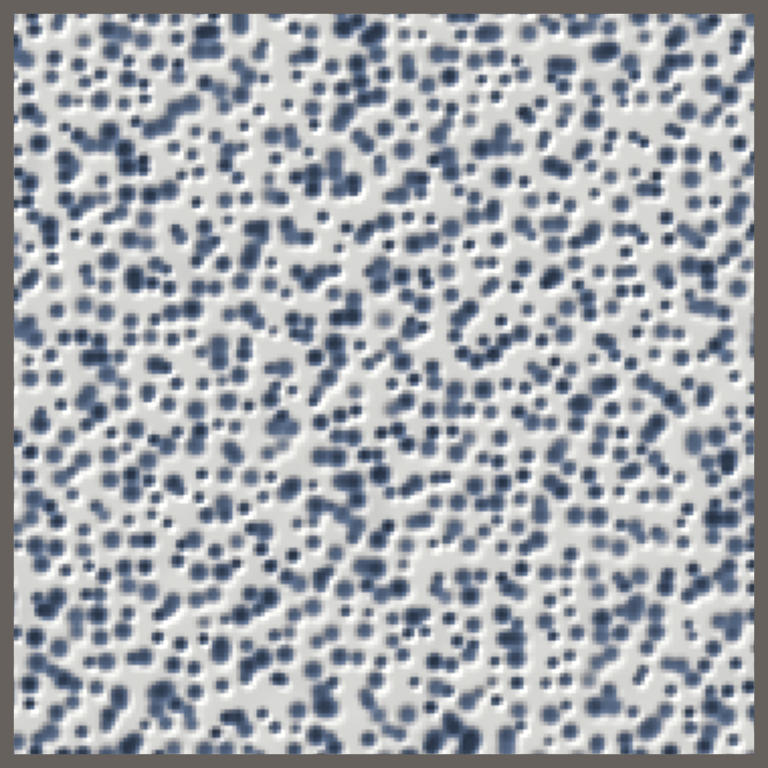
Give the GLSL for this texture, as a three.js fragment shader.

```glsl
varying vec2 vUv;

vec2 hash2(vec2 p) {
  vec3 q = fract(vec3(p.xyx) * vec3(0.1031, 0.1030, 0.0973));
  q += dot(q, q.yzx + 33.33);
  return fract((q.xx + q.yz) * q.zy);
}

float cornerSlope(vec2 cell, vec2 corner, vec2 f) {
  float angle = 6.2832 * hash2(cell + corner + 71.0).x;
  return dot(vec2(cos(angle), sin(angle)), f - corner);
}

float gradientNoise(vec2 p) {
  vec2 cell = floor(p);
  vec2 f = fract(p);
  vec2 u = f * f * f * (f * (f * 6.0 - 15.0) + 10.0);
  float low = mix(cornerSlope(cell, vec2(0.0), f), cornerSlope(cell, vec2(1.0, 0.0), f), u.x);
  float high = mix(cornerSlope(cell, vec2(0.0, 1.0), f), cornerSlope(cell, vec2(1.0), f), u.x);
  return mix(low, high, u.y);
}

// Depth of scattered round pits that merge where they overlap
float pitDepth(vec2 p) {
  vec2 cell = floor(p);
  float solid = 1.0;
  for (int y = -1; y <= 1; y++) {
    for (int x = -1; x <= 1; x++) {
      vec2 id = cell + vec2(float(x), float(y));
      vec2 center = id + 0.1 + 0.8 * hash2(id);
      vec2 size = hash2(id + 37.0);
      float radius = mix(0.4, 0.76, size.x);
      float depth = mix(0.65, 1.0, size.y);
      solid *= 1.0 - depth * (1.0 - smoothstep(0.12 * radius, radius, distance(p, center)));
    }
  }
  return 1.0 - solid + 0.3 * gradientNoise(p * 0.4 + 5.0);
}

// Pale ground, blue pit floors and relief lit from the upper left
vec3 surfaceColor(vec2 uv) {
  vec2 p = uv * 33.0 + 20.0;
  float depth = pitDepth(p);
  float slope = pitDepth(p + vec2(-0.15, 0.2)) - depth;
  vec3 color = mix(vec3(0.84, 0.84, 0.83), vec3(0.69, 0.69, 0.70), smoothstep(0.05, 0.4, depth));
  color = mix(color, vec3(0.34, 0.41, 0.52), smoothstep(0.32, 0.68, depth));
  color = mix(color, vec3(0.18, 0.23, 0.31), smoothstep(0.68, 1.05, depth));
  return color * (1.0 + 0.38 * slope);
}

void main() {
  // Softly stepped lattice
  vec2 lattice = vUv * 190.0;
  vec2 base = floor(lattice);
  vec2 blend = smoothstep(0.1, 0.9, fract(lattice));
  vec3 bottom = mix(surfaceColor(base / 190.0), surfaceColor((base + vec2(1.0, 0.0)) / 190.0), blend.x);
  vec3 top = mix(surfaceColor((base + vec2(0.0, 1.0)) / 190.0), surfaceColor((base + 1.0) / 190.0), blend.x);
  vec3 color = mix(bottom, top, blend.y);

  // Plain frame
  vec2 fromCenter = abs(vUv - 0.5);
  float frame = smoothstep(0.481, 0.483, max(fromCenter.x, fromCenter.y));
  gl_FragColor = vec4(mix(color, vec3(0.40, 0.38, 0.36), frame), 1.0);
}
```
